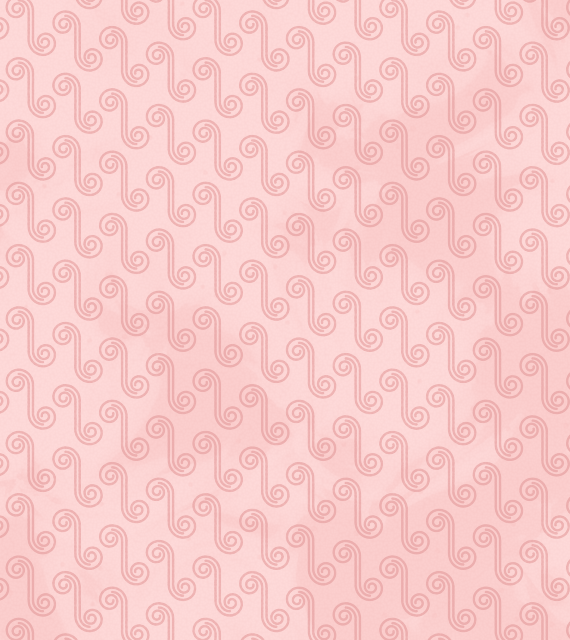
Reproduce this pattern procedurally as a WebGL 1 fragment shader.

```glsl
precision highp float;
uniform vec2 u_resolution;

// Lengths are in design units; the canvas is CANVAS_HEIGHT units tall
const float CANVAS_HEIGHT = 768.0;
const vec2 PITCH = vec2(56.05, 74.75);
const vec2 FIRST_CENTRE = vec2(37.0, 588.0);
const float COLUMN_DROP = 0.25;          // fraction of the row pitch
const float LINE_WIDTH = 2.9;

// Upper half of the double scroll; the lower half is its half-turn
const vec2 EYE = vec2(-16.5, 20.0);
const float COIL_RADIUS = 18.83;
const float COIL_DECAY = 0.856;          // per turn
const float COIL_START = 0.228;          // turns
const float COIL_END = 2.02;
const vec2 HOOK_CENTRE = vec2(-14.4, 17.0);
const vec2 OUTER_HOOK = vec2(17.0, 18.3);
const vec2 INNER_HOOK = vec2(11.8, 13.2);

const vec3 PAPER = vec3(0.992, 0.846, 0.843);
const vec3 STAIN = vec3(0.982, 0.802, 0.798);
const vec3 INK = vec3(0.925, 0.680, 0.680);
const vec3 WORN_INK = vec3(0.953, 0.745, 0.742);
const float GRAIN_SIZE = 3.2;
const float GRAIN_DEPTH = 0.022;
const float SPECK_SPACING = 46.0;
const float TAU = 6.28319;

vec2 hash2(vec2 p) {
  vec2 s = vec2(dot(p, vec2(127.1, 311.7)), dot(p, vec2(269.5, 183.3)));
  return fract(sin(s) * 43758.5);
}

// Cellular noise: distance to the nearest scattered point, and that point's hash
vec2 cellular(vec2 p) {
  vec2 cell = floor(p);
  vec2 nearest = vec2(9.0, 0.0);
  for (int j = -1; j <= 1; j++) {
    for (int i = -1; i <= 1; i++) {
      vec2 id = cell + vec2(float(i), float(j));
      vec2 h = hash2(id);
      float d = length(id + h - p);
      if (d < nearest.x) nearest = vec2(d, fract(h.x * 17.0 + h.y * 5.0));
    }
  }
  return nearest;
}

// Layered sines, each bending the next
float mottle(vec2 p) {
  float sum = 0.0;
  float amplitude = 0.5;
  for (int i = 0; i < 5; i++) {
    sum += amplitude * sin(p.x + 1.7) * sin(p.y + 0.6);
    p = mat2(1.5, 1.1, -1.1, 1.5) * p + 1.2 * sin(p.yx * 1.3) + 2.3;
    amplitude *= 0.62;
  }
  return sum;
}

// Stem that bends over the top through a quarter ellipse
float hookDistance(vec2 p, vec2 radii) {
  vec2 q = p - HOOK_CENTRE;
  if (q.y < 0.0) return abs(q.x - radii.x);
  if (q.x < 0.0) return length(q - vec2(0.0, radii.y));
  float f = length(q / radii);
  return abs(f * (f - 1.0)) / max(length(q / (radii * radii)), 1e-4);
}

float coilDistance(vec2 p) {
  vec2 q = p - EYE;
  float angle = atan(q.y, q.x) / TAU;
  float d = 1e3;
  for (int n = 0; n < 4; n++) {
    float turn = clamp(angle + float(n), COIL_START, COIL_END);
    float radius = COIL_RADIUS * exp(-COIL_DECAY * turn);
    d = min(d, length(q - radius * vec2(cos(TAU * turn), sin(TAU * turn))));
  }
  return d;
}

float scrollDistance(vec2 p) {
  if (p.y < 0.0) p = -p;
  float hooks = min(hookDistance(p, OUTER_HOOK), hookDistance(p, INNER_HOOK));
  return min(hooks, coilDistance(p));
}

// Columns of scrolls, each stepped down from the one before
float patternDistance(vec2 p) {
  vec2 q = p - FIRST_CENTRE;
  float column = floor(q.x / PITCH.x + 0.5);
  float d = 1e3;
  for (int i = -1; i <= 1; i++) {
    float c = column + float(i);
    float y = q.y + c * COLUMN_DROP * PITCH.y;
    y -= PITCH.y * floor(y / PITCH.y + 0.5);
    d = min(d, scrollDistance(vec2(q.x - c * PITCH.x, y)));
  }
  return d;
}

void main() {
  float pixel = CANVAS_HEIGHT / u_resolution.y;
  vec2 p = gl_FragCoord.xy * pixel;
  vec2 uv = gl_FragCoord.xy / u_resolution;

  // Paper: soft stains, denser to the lower right, and a few specks
  float blotch = mottle(p * 0.013) + 0.45 * (uv.x - uv.y);
  float stain = 0.65 * smoothstep(-0.35, 0.55, blotch) + 0.35 * smoothstep(0.16, 0.24, blotch);
  vec2 speck = cellular(p / SPECK_SPACING);
  float spot = (1.0 - smoothstep(0.03, 0.09, speck.x)) * step(0.72, speck.y);
  float grain = cellular(p / GRAIN_SIZE).x - 0.45;
  vec3 colour = mix(PAPER, STAIN, clamp(stain + 0.6 * spot, 0.0, 1.3));

  // Ink: patchy wear and rough edges
  float wear = clamp(0.42 - 0.45 * stain + 0.8 * grain, 0.0, 1.0);
  float edge = patternDistance(p) - 0.5 * LINE_WIDTH + 0.35 * grain;
  float ink = 1.0 - smoothstep(-0.6 * pixel, 0.6 * pixel, edge);
  colour = mix(colour, mix(INK, WORN_INK, wear), ink);

  colour -= GRAIN_DEPTH * grain * vec3(0.5, 1.0, 1.0);
  gl_FragColor = vec4(colour, 1.0);
}
```
